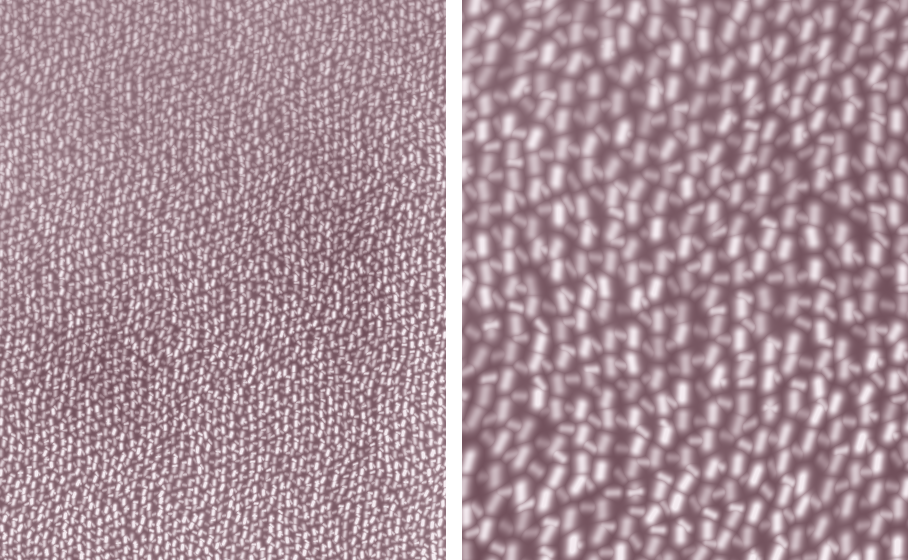
Left: the whole. Right: its middle third, enlarged.
Reproduce this texture procedurally as a Shadertoy shader.

```glsl
#define REPEATS vec2(52.0, 58.0)
#define JITTER 0.42
#define WARP_SIZE vec2(0.17, 0.28)
#define WEFT_SIZE vec2(0.17, 0.19)
#define RELIEF 0.86
#define SLOPE_LIGHT 0.46
#define SHADOW vec3(0.40, 0.265, 0.31)
#define MIDTONE vec3(0.665, 0.56, 0.597)
#define HIGHLIGHT vec3(0.955, 0.92, 0.94)

vec2 hash2(vec2 p) {
    vec3 a = fract(p.xyx * vec3(0.1031, 0.1030, 0.0973));
    a += dot(a, a.yzx + 33.33);
    return fract((a.xx + a.yz) * a.zy);
}

// Rounded float of thread: size.x is its half length, size.y its softness.
float threadBump(vec2 p, float angle, vec2 size) {
    float c = cos(angle), s = sin(angle);
    p = vec2(c * p.x - s * p.y, s * p.x + c * p.y);
    float d = length(vec2(p.x, max(abs(p.y) - size.x, 0.0))) / size.y;
    return exp(-d * d);
}

// Staggered upright floats with smaller cross threads between them.
float weaveHeight(vec2 p, float blur) {
    float height = 0.0;
    float column = floor(p.x);
    for (int i = -1; i <= 1; i++) {
        float c = column + float(i);
        float stagger = fract(c * 0.4);
        float row = floor(p.y - stagger);
        for (int j = -1; j <= 1; j++) {
            vec2 cell = vec2(c, row + float(j));
            vec2 rnd = hash2(cell + 17.0);
            vec2 rnd2 = hash2(cell + 91.0);
            vec2 offset = p - cell - vec2(0.5, 0.5 + stagger);
            vec2 jitter = (rnd - 0.5) * JITTER;
            float warp = threadBump(offset - jitter, 0.14 + (rnd2.x - 0.5) * 0.7,
                                    WARP_SIZE + vec2(0.0, blur));
            float weft = threadBump(offset - vec2(0.42, 0.3) + jitter,
                                    1.85 + (rnd2.y - 0.5) * 1.2,
                                    WEFT_SIZE + vec2(0.0, blur));
            height = max(height, warp * mix(0.6, 1.05, rnd2.y));
            height = max(height, weft * mix(0.35, 0.85, rnd.x));
        }
    }
    return height;
}

// Broad soft light and shade of the draped cloth.
float drape(vec2 uv) {
    float shade = 0.08 * smoothstep(0.45, 0.0, uv.y) - 0.03 * smoothstep(0.6, 1.0, uv.y);
    shade += 0.09 * smoothstep(0.8, 1.0, uv.x) * smoothstep(1.0, 0.5, uv.y);
    vec2 hollowA = (uv - vec2(0.70, 0.58)) / vec2(0.24, 0.20);
    vec2 hollowB = (uv - vec2(0.18, 0.32)) / vec2(0.20, 0.12);
    shade -= 0.08 * exp(-dot(hollowA, hollowA)) + 0.06 * exp(-dot(hollowB, hollowB));
    return shade + 0.02 * sin(uv.x * 9.0 + uv.y * 6.0) * sin(uv.y * 7.0 - uv.x * 3.0);
}

void mainImage(out vec4 fragColor, in vec2 fragCoord) {
    vec2 uv = fragCoord / iResolution.xy;
    float focus = smoothstep(1.05, 0.25, uv.y + 0.25 * (0.5 - uv.x));

    // Slight wander of the threads
    vec2 p = uv * REPEATS;
    p += 0.22 * vec2(sin(p.y * 0.43 + sin(p.x * 0.31)), sin(p.x * 0.52 + 1.4 * sin(p.y * 0.27)));
    p.x -= 0.06 * p.y;

    // Relief lit from the upper left
    float blur = 0.05 * (1.0 - focus);
    vec2 toLight = vec2(-0.09, 0.10);
    float lit = weaveHeight(p - toLight, blur);
    float far = weaveHeight(p + toLight, blur);
    float relief = RELIEF * (0.5 * (lit + far) - 0.47) + SLOPE_LIGHT * (lit - far);

    // Uneven sheen from thread to thread
    float sheen = 0.03 * sin(p.x * 1.7 + 2.0 * sin(p.y * 0.9)) * sin(p.y * 1.3 + p.x * 0.6);
    float tone = 0.555 + relief * mix(0.64, 1.1, focus) + sheen + drape(uv);
    tone = clamp(tone, 0.0, 1.0);

    vec3 color = mix(SHADOW, MIDTONE, min(tone * 2.0, 1.0));
    color = mix(color, HIGHLIGHT, max(tone * 2.0 - 1.0, 0.0));
    fragColor = vec4(color, 1.0);
}
```
